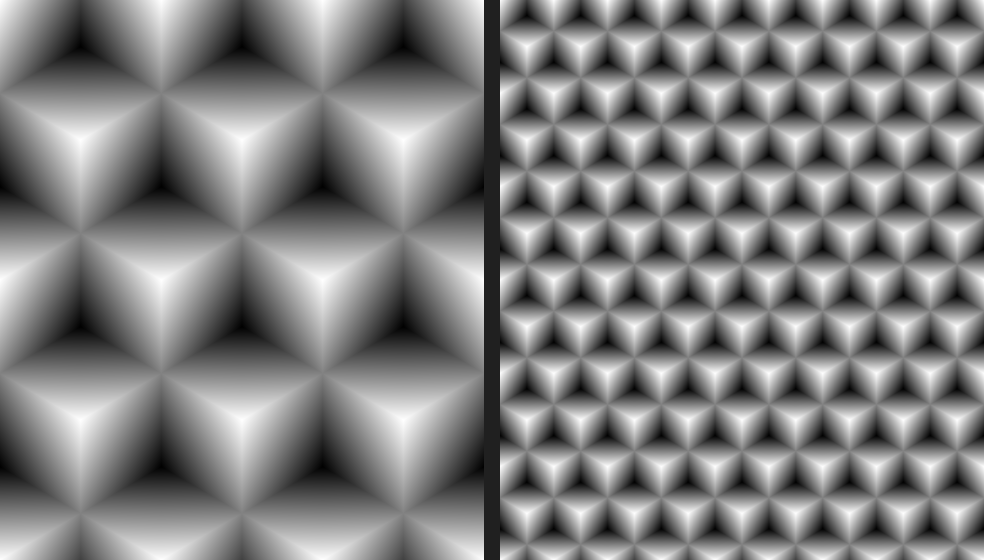
Left, the tile; right, the same tile 3 across and 3 down.
Reproduce this pattern procedurally as a Shadertoy shader.

```glsl
// Tiling field of softly shaded isometric cubes in grey.
// A triangular lattice has three kinds of node (light, dark, middle);
// the shade is blended linearly across each triangle between its nodes.

#define CUBES_ACROSS 3.0   // whole cubes along the width
#define ROW_PAIRS    2.0   // pairs of staggered cube rows along the height
#define LIGHT_SHADE  1.0   // front corner of each cube
#define DARK_SHADE   0.0   // deep corner between cubes
#define MIDDLE_SHADE 0.51  // side corners

// Shade of a lattice node; every third node along an axis is alike.
float nodeShade(vec2 node) {
    float kind = mod(node.y - node.x + 0.5, 3.0);
    return kind < 1.0 ? LIGHT_SHADE : kind < 2.0 ? DARK_SHADE : MIDDLE_SHADE;
}

// Linear blend over the triangle that holds p, in skewed lattice units.
float cubeShade(vec2 p) {
    vec2 cell = floor(p);
    vec2 f = p - cell;
    float right = nodeShade(cell + vec2(1.0, 0.0));
    float upper = nodeShade(cell + vec2(0.0, 1.0));
    float excess = f.x + f.y - 1.0;

    // Triangle next to the cell's origin
    if (excess < 0.0)
        return -excess * nodeShade(cell) + f.x * right + f.y * upper;

    // Triangle next to the opposite corner
    return excess * nodeShade(cell + 1.0) + (1.0 - f.y) * right + (1.0 - f.x) * upper;
}

void mainImage(out vec4 fragColor, in vec2 fragCoord) {
    vec2 uv = fragCoord / iResolution.xy;

    // Two node columns per cube, three node steps per row pair
    vec2 grid = uv * vec2(2.0 * CUBES_ACROSS, 3.0 * ROW_PAIRS);

    // Skew so that the slanted and vertical edges become the axes
    vec2 lattice = vec2(grid.x, grid.y - 0.5 * grid.x);

    fragColor = vec4(vec3(cubeShade(lattice)), 1.0);
}
```
